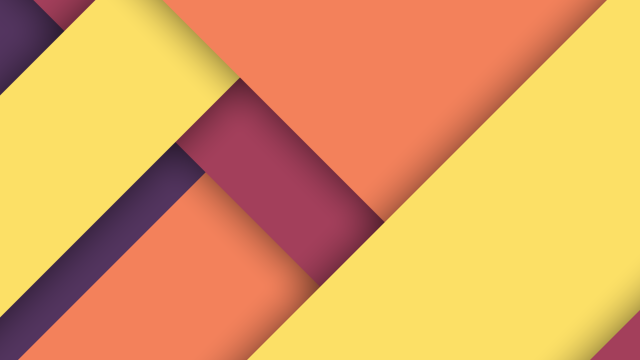
Give the GLSL for this background, as a WebGL 1 fragment shader.

```glsl
precision highp float;
// Overlapping diagonal paper sheets in flat warm colours with soft shadows.
// Coordinates are turned by 45 degrees so each sheet is a half plane or band;
// sheets are stacked from bottom to top, each shading what lies beneath it.

uniform vec2 u_resolution;

const vec3 YELLOW  = vec3(0.988, 0.878, 0.400);
const vec3 ORANGE  = vec3(0.953, 0.506, 0.357);
const vec3 MAGENTA = vec3(0.640, 0.247, 0.357);
const vec3 PURPLE  = vec3(0.325, 0.206, 0.372);

// Edge positions, in canvas heights from the top left corner.
// ACROSS grows toward the lower right, UP toward the upper right.
const float BAND_START   = 0.1875;
const float BAND_END     = 0.6236;
const float PURPLE_END   = 0.7423;
const float WIDE_START   = 1.1922;
const float CORNER_START = 1.8660;
const float STRIPE_START = 0.0655;
const float STRIPE_END   = 0.3192;

const float SHADOW_REACH    = 0.12;
const float SHADOW_STRENGTH = 0.29;

// Coverage of a shape from its signed distance, negative inside.
float coverage(float dist) {
  float blur = 0.7 / u_resolution.y;
  return 1.0 - smoothstep(-blur, blur, dist);
}

// Lays a sheet over the colour below, after casting its shadow.
vec3 addSheet(vec3 below, vec3 sheet, float dist) {
  float nearness = clamp(1.0 - dist / SHADOW_REACH, 0.0, 1.0);
  vec3 shaded = below * (1.0 - SHADOW_STRENGTH * nearness * nearness);
  return mix(shaded, sheet, coverage(dist));
}

void main() {
  vec2 pos = gl_FragCoord.xy / u_resolution.y;
  float across = (pos.x + 1.0 - pos.y) * 0.70711;
  float up = (pos.x - 1.0 + pos.y) * 0.70711;

  // Flat base: purple meeting orange without a shadow
  vec3 color = mix(ORANGE, PURPLE, coverage(across - PURPLE_END));

  // Magenta stripe, then the yellow band crossing it
  color = addSheet(color, MAGENTA, STRIPE_START - up);
  float bandDist = max(BAND_START - across, across - BAND_END);
  color = addSheet(color, YELLOW, bandDist);

  // Upper orange sheet, wide yellow sheet and magenta corner
  color = addSheet(color, ORANGE, STRIPE_END - up);
  color = addSheet(color, YELLOW, WIDE_START - across);
  color = addSheet(color, MAGENTA, CORNER_START - across);

  gl_FragColor = vec4(color, 1.0);
}
```
